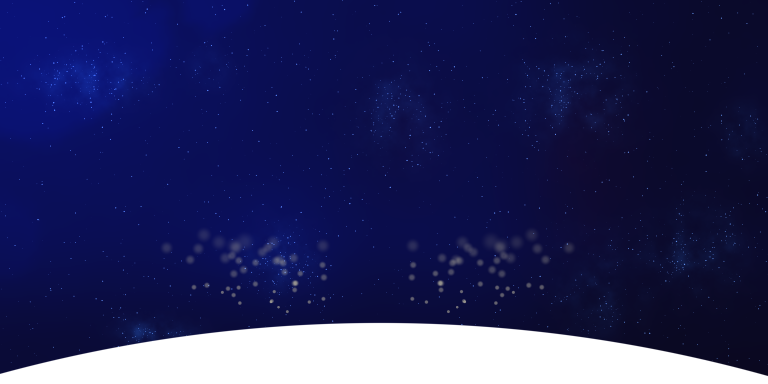
Give the GLSL for this background, as a WebGL 2 fragment shader.

```glsl
#version 300 es
precision highp float;
// Deep blue night sky with star clusters and warm bokeh above a white curved horizon.

uniform vec2 u_resolution;
out vec4 outColor;

#define HORIZON_TOP vec2(0.99, 0.159)
#define HORIZON_RADIUS 3.76
#define MIRROR_X 0.958
#define BOKEH_COUNT 44
#define BOKEH_COLOR vec3(0.72, 0.70, 0.62)
#define STAR_COLOR vec3(0.45, 0.68, 0.95)
#define NEBULA_COLOR vec3(0.07, 0.20, 0.34)
#define EMBER_COLOR vec3(0.045, -0.008, -0.05)

vec2 hash2(vec2 p) {
    vec3 q = fract(p.xyx * vec3(0.1031, 0.1030, 0.0973));
    q += dot(q, q.yzx + 33.33);
    return fract((q.xx + q.yz) * q.zy);
}

float noise(vec2 p) {
    vec2 i = floor(p), f = fract(p);
    f = f * f * (3.0 - 2.0 * f);
    float low = mix(hash2(i).x, hash2(i + vec2(1, 0)).x, f.x);
    float high = mix(hash2(i + vec2(0, 1)).x, hash2(i + vec2(1, 1)).x, f.x);
    return mix(low, high, f.y);
}

float fbm(vec2 p) {
    float sum = 0.0, amp = 0.5;
    for (int i = 0; i < 5; i++) {
        sum += amp * noise(p);
        p = p * 2.03 + 17.1;
        amp *= 0.5;
    }
    return sum;
}

float glow(vec2 p, vec2 center, vec2 size) {
    vec2 d = (p - center) / size;
    return exp(-dot(d, d));
}

float puff(vec2 p, vec2 center, float radius) {
    return 1.0 - smoothstep(radius - 0.04, radius + 0.02, length(p - center));
}

// Blue level falls off to the right and bottom, with cloud banks at upper left
vec3 skyColor(vec2 p) {
    float n = fbm(p * 4.0);
    float blue = 0.305 - 0.135 * smoothstep(1.05, 1.85, p.x);
    blue -= 0.09 * (1.0 - smoothstep(0.08, 0.42, p.y)) * (1.0 - 0.6 * smoothstep(1.2, 1.9, p.x));
    blue += 0.11 * glow(p, vec2(0.0, 0.88), vec2(0.6, 0.42));
    blue += 0.05 * glow(p, vec2(0.68, 0.36), vec2(0.22, 0.16));
    blue -= 0.035 * glow(p, vec2(1.03, 0.68), vec2(0.2, 0.22));

    vec2 w = p + 0.08 * (vec2(fbm(p * 9.0), fbm(p * 9.0 + 40.0)) - 0.5);
    float cloud = max(puff(w, vec2(0.35, 0.88), 0.11), puff(w, vec2(0.55, 1.02), 0.11));
    cloud = max(cloud, max(puff(w, vec2(0.10, 0.85), 0.23), puff(w, vec2(0.20, 0.97), 0.18)));
    cloud = max(cloud, 0.5 * puff(w, vec2(0.0, 0.37), 0.12));
    blue += 0.055 * cloud + 0.035 * (n - 0.5);

    vec3 color = vec3(0.04, 0.018 + 0.115 * blue, blue);
    float ember = glow(p, vec2(1.52, 0.57), vec2(0.14, 0.2)) + 0.5 * glow(p, vec2(1.06, 0.66), vec2(0.12, 0.16));
    return color + EMBER_COLOR * ember * n;
}

// Regions where stars and faint nebula gather
float clusterDensity(vec2 p) {
    float d = 0.8 * glow(p, vec2(0.235, 0.79), vec2(0.13, 0.06));
    d += 0.4 * glow(p, vec2(0.55, 0.83), vec2(0.05));
    d += 0.6 * glow(p, vec2(1.04, 0.70), vec2(0.10, 0.11));
    d += 0.6 * glow(p, vec2(1.49, 0.75), vec2(0.13, 0.11));
    d += 0.7 * glow(p, vec2(1.94, 0.65), vec2(0.06, 0.06));
    d += 0.7 * glow(p, vec2(1.815, 0.345), vec2(0.10, 0.10));
    d += 0.5 * glow(p, vec2(1.55, 0.25), vec2(0.10, 0.12));
    d += 0.7 * glow(p, vec2(0.737, 0.335), vec2(0.08, 0.08));
    return d + 1.5 * glow(p, vec2(0.41, 0.135), vec2(0.08, 0.035));
}

// One jittered star per grid cell, kept when its hash is below the density
float stars(vec2 p, float cells, float density) {
    vec2 id = floor(p * cells);
    vec2 pick = hash2(id + cells);
    vec2 offset = 0.25 + 0.5 * hash2(id + 71.0);
    float dist = length(fract(p * cells) - offset) / cells;
    float radius = mix(0.0016, 0.0032, pick.y * pick.y);
    return step(pick.x, density) * (0.2 + 0.8 * pick.y * pick.y) * (1.0 - smoothstep(0.0, radius, dist));
}

// Mirrored lights: large and soft at the top, small and crisp below
float bokeh(vec2 p) {
    vec2 q = vec2(abs(p.x - MIRROR_X), p.y);
    float sum = 0.0;
    for (int i = 0; i < BOKEH_COUNT; i++) {
        float k = float(i) / float(BOKEH_COUNT);
        vec2 h = hash2(vec2(float(i) * 3.7 + 5.0, 19.0));
        float away = 0.09 + 0.48 * h.x * mix(0.6, 1.0, h.y);
        float height = mix(0.41, 0.20, k) + 0.05 * (h.y - 0.5) - 0.08 * away * (1.0 - k);
        float radius = mix(0.024, 0.0035, sqrt(k));
        float dist = length(q - vec2(away, height));
        sum += mix(0.14, 0.6, k) * (1.0 - smoothstep(radius * mix(0.1, 0.5, k), radius * 1.25, dist));
    }
    return sum;
}

void main() {
    vec2 p = gl_FragCoord.xy / u_resolution * vec2(2.0, 1.0);
    float density = clusterDensity(p);
    float wisps = fbm(p * 22.0);
    vec3 color = skyColor(p) + NEBULA_COLOR * density * wisps * wisps;

    float patchy = density * smoothstep(0.3, 0.7, wisps);
    float starLight = stars(p, 95.0, 0.025 + 0.4 * patchy) + 0.7 * stars(p, 170.0, 0.015 + 0.4 * patchy);
    color += STAR_COLOR * starLight * 0.75;
    color = mix(color, BOKEH_COLOR, min(bokeh(p), 0.8));

    // White ground below the circular horizon
    float aboveGround = length(p - HORIZON_TOP + vec2(0.0, HORIZON_RADIUS)) - HORIZON_RADIUS;
    float edge = 0.75 / u_resolution.y;
    color = mix(vec3(1.0), color, smoothstep(-edge, edge, aboveGround));
    outColor = vec4(color, 1.0);
}
```
